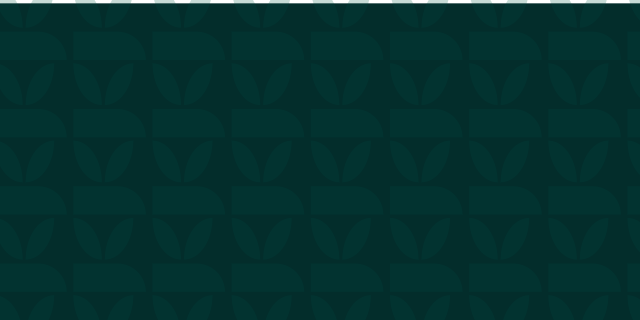
Reproduce this pattern procedurally as a WebGL 1 fragment shader.

```glsl
precision highp float;

// Tone-on-tone teal tiling: each cell holds a bar with one rounded corner
// above a pair of mirrored leaves. Shapes are distance functions repeated with
// mod; a thin pale band along the top edge carries the same tiling.

uniform vec2 u_resolution;

// Approximate signed distance to an axis-aligned ellipse.
float ellipse(vec2 p, vec2 radii) {
  float k = length(p / radii);
  float slope = length(p / (radii * radii));
  return k * (k - 1.0) / max(slope, 0.0001);
}

// Bar from the cell origin, with its upper right corner rounded (y down).
float roundedBar(vec2 p, vec2 size) {
  vec2 sides = max(-p, p - size);
  vec2 corner = max(vec2(p.x - size.x + size.y, size.y - p.y), 0.0);
  return max(max(sides.x, sides.y), length(corner) - size.y);
}

// Lens with tips at the upper left and lower right of its box (y down).
float leaf(vec2 p, vec2 size) {
  float lowerCurve = ellipse(p - vec2(size.x, 0.0), size);
  float upperCurve = ellipse(p - vec2(0.0, size.y), size);
  vec2 sides = max(-p, p - size);
  return max(max(lowerCurve, upperCurve), max(sides.x, sides.y));
}

// Distance to the nearest shape in the repeating cell.
float tiling(vec2 p) {
  vec2 cell = mod(p - vec2(-7.0, 38.0) + 3.0, vec2(95.0, 92.75)) - 3.0;
  float bar = roundedBar(cell, vec2(87.0, 34.0));

  // Fold about the stem gap so one leaf makes the pair.
  vec2 q = vec2(36.0 - abs(cell.x - 36.0), cell.y - 38.0);
  return min(bar, leaf(q, vec2(34.2, 50.0)));
}

void main() {
  // The canvas is 384 units high, measured down from the top.
  float pixel = 384.0 / u_resolution.y;
  vec2 p = vec2(gl_FragCoord.x, u_resolution.y - gl_FragCoord.y) * pixel;

  float shape = clamp(0.5 - tiling(p) / pixel, 0.0, 1.0);
  vec3 teal = mix(vec3(0.010, 0.175, 0.169), vec3(0.008, 0.201, 0.188), shape);
  vec3 pale = mix(vec3(1.0), vec3(0.78, 0.86, 0.84), shape);

  // Pale band along the top edge.
  float band = clamp(0.5 - (p.y - 4.0) / pixel, 0.0, 1.0);
  gl_FragColor = vec4(mix(teal, pale, band), 1.0);
}
```
